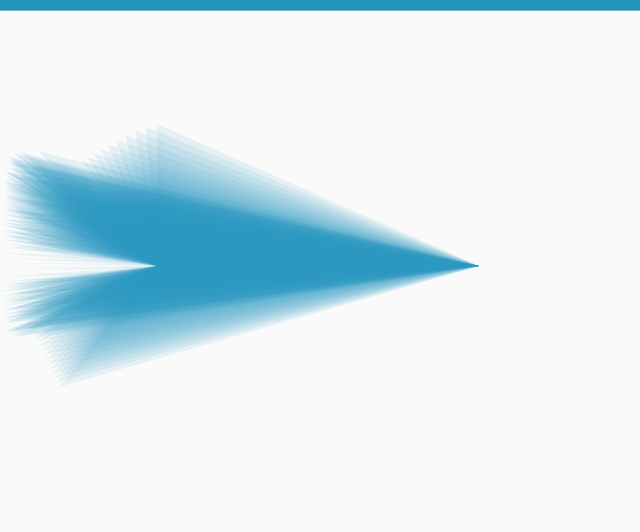
A Shadertoy shader for this background:

```glsl
// Blue dart of layered translucent triangles on a pale ground, under a thin top bar.

#define PAPER vec3(0.98, 0.98, 0.98)
#define INK vec3(0.17, 0.595, 0.755)
#define BAR_COLOR vec3(0.145, 0.58, 0.725)
#define BAR_BASE 0.980
#define LAYER_ALPHA 0.10
#define TIP vec2(0.8985, 0.5)
#define NOTCH vec2(0.2955, 0.5)
#define UPPER_FAN 10
#define LOWER_FAN 12
#define UPPER_SPIKES 80
#define LOWER_SPIKES 56
#define STRAY_SPIKES 7

float hash(float n) {
    return fract(sin(n * 12.9898 + 4.137) * 43758.547);
}

// Signed distance to the line from a to b, positive on its left
float lineSide(vec2 p, vec2 a, vec2 b) {
    vec2 d = normalize(b - a);
    return d.x * (p.y - a.y) - d.y * (p.x - a.x);
}

// Smooth coverage of the triangle TIP, corner, NOTCH
float triangleCover(vec2 p, vec2 corner, float pixel) {
    float side = corner.y < TIP.y ? -1.0 : 1.0;
    float outer = side * lineSide(p, TIP, corner);
    float inner = side * lineSide(p, corner, NOTCH);
    float axis = side * (p.y - TIP.y);
    vec3 cover = clamp(vec3(outer, inner, axis) / pixel + 0.5, 0.0, 1.0);
    return cover.x * cover.y * cover.z;
}

// Evenly stepped corners sweeping left from the top
vec2 upperFanCorner(float t) {
    float eased = t * (1.4 - 0.4 * t);
    return vec2(0.294 - 0.140 * eased, 0.767 - 0.070 * pow(eased, 1.4));
}

// Evenly stepped corners sweeping right to the lowest point
vec2 lowerFanCorner(float t) {
    return vec2(mix(0.066, 0.112, t), mix(0.367, 0.273, t));
}

// Ragged corners along the left side; heights are measured from the axis
vec2 spikeCorner(float t, float seed, float nearHeight, float farHeight) {
    float reach = hash(seed);
    float x = 0.005 + 0.014 * pow(t, 5.0) + 0.055 * reach * reach;
    return vec2(x, 0.5 + mix(nearHeight, farHeight, t));
}

void mainImage(out vec4 fragColor, in vec2 fragCoord) {
    vec2 p = fragCoord / iResolution.xy * vec2(1.2, 1.0);
    float pixel = 1.0 / iResolution.y;
    float clear = 1.0; // share of the ground still showing through

    // Stepped fans
    for (int i = 0; i < UPPER_FAN; i++) {
        vec2 corner = upperFanCorner(float(i) / float(UPPER_FAN - 1));
        clear *= 1.0 - LAYER_ALPHA * triangleCover(p, corner, pixel);
    }
    for (int i = 0; i < LOWER_FAN; i++) {
        vec2 corner = lowerFanCorner(float(i) / float(LOWER_FAN - 1));
        clear *= 1.0 - LAYER_ALPHA * triangleCover(p, corner, pixel);
    }

    // Dense ragged spikes above and below the notch
    for (int i = 0; i < UPPER_SPIKES; i++) {
        float n = float(i);
        float t = (n + hash(n + 31.0)) / float(UPPER_SPIKES);
        vec2 corner = spikeCorner(t, n + 101.0, 0.036, 0.218);
        clear *= 1.0 - LAYER_ALPHA * triangleCover(p, corner, pixel);
    }
    for (int i = 0; i < LOWER_SPIKES; i++) {
        float n = float(i);
        float t = (n + hash(n + 57.0)) / float(LOWER_SPIKES);
        vec2 corner = spikeCorner(t, n + 211.0, -0.026, -0.137);
        clear *= 1.0 - LAYER_ALPHA * triangleCover(p, corner, pixel);
    }

    // Faint strays inside the notch
    for (int i = 0; i < STRAY_SPIKES; i++) {
        float n = float(i);
        float t = (n + hash(n + 83.0)) / float(STRAY_SPIKES);
        vec2 corner = spikeCorner(t, n + 307.0, -0.022, 0.036);
        clear *= 1.0 - LAYER_ALPHA * triangleCover(p, corner, pixel);
    }

    vec3 color = mix(INK, PAPER, clear);

    // Top bar
    float bar = clamp((p.y - BAR_BASE) / pixel + 0.5, 0.0, 1.0);
    fragColor = vec4(mix(color, BAR_COLOR, bar), 1.0);
}
```
